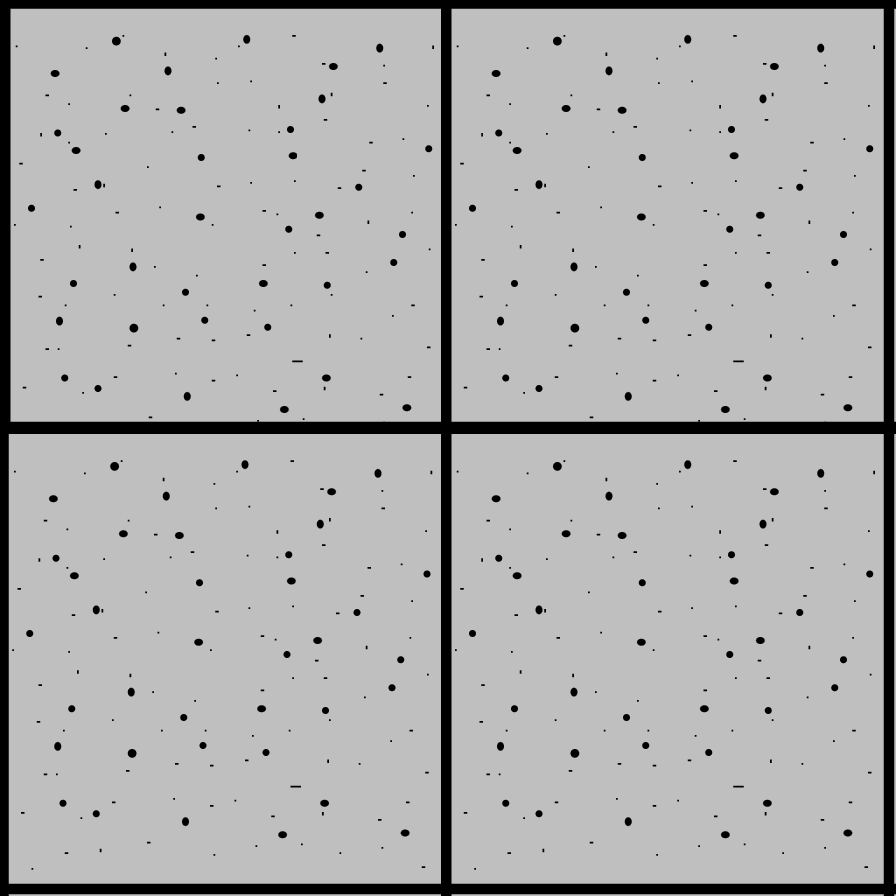
This pattern is drawn by a three.js fragment shader. Its source:

```glsl
// Two by two grey panels in thick black bars, each with the same scatter of black dots and specks.
varying vec2 vUv;

float hash(vec2 p) {
  return fract(sin(dot(p, vec2(12.9898, 78.233))) * 43758.5453);
}

// Coverage of the span from lo to hi, smoothed over width w.
float band(float x, float lo, float hi, float w) {
  return clamp(0.5 + min(x - lo, hi - x) / w, 0.0, 1.0);
}

// Jittered corner of the mark in one cell, snapped to whole units.
vec2 jitter(vec2 id, vec2 cell, float seed) {
  vec2 offset = vec2(hash(id + seed), hash(id.yx + seed + 41.7));
  return floor((id + 0.1 + 0.8 * offset) * cell);
}

float inGrid(vec2 id, vec2 count) {
  vec2 inside = step(vec2(0.0), id) * step(id, count - 1.0);
  return inside.x * inside.y;
}

// Round dots, some slightly wider or taller.
float dots(vec2 q, float w) {
  vec2 cell = vec2(41.0, 31.5);
  vec2 id = floor(q / cell);
  vec2 size = 4.0 + step(0.65, vec2(hash(id + 5.3), hash(id + 8.9)));
  vec2 d = (q - jitter(id, cell, 2.4)) / size - 0.5;
  float edge = (0.5 - length(d)) * min(size.x, size.y);
  float kept = step(0.05, hash(id + 17.1));
  return clamp(0.5 + edge / w, 0.0, 1.0) * kept * inGrid(id, vec2(6.0, 7.0));
}

// Tiny specks, with a few flat, tall or drawn out into dashes.
float specks(vec2 q, float w) {
  vec2 cell = vec2(24.6, 24.0);
  float ink = 0.0;
  for (int i = -1; i <= 1; i++) {
    vec2 id = floor(q / cell) + vec2(float(i), 0.0);
    float kind = hash(id + 23.6);
    vec2 size = vec2(1.0 + step(0.6, kind) + 4.0 * step(0.98, kind),
                     1.0 + step(kind, 0.15));
    vec2 d = q - jitter(id, cell, 31.2);
    float mark = band(d.x, 0.0, size.x, w) * band(d.y, 0.0, size.y, w);
    ink = max(ink, mark * inGrid(id, vec2(10.0)));
  }
  return ink;
}

void main() {
  // The canvas spans 512 units, measured from the top left.
  vec2 p = vec2(vUv.x, 1.0 - vUv.y) * 512.0;
  float w = fwidth(p.x);

  // Panel bounds: the lower row is taller and its left panel starts earlier.
  float right = step(255.0, p.x);
  float lower = step(244.5, p.y);
  vec2 start = vec2(mix(6.0 - lower, 258.0, right), mix(5.0, 248.0, lower));
  vec2 end = vec2(mix(252.0, 505.0, right), mix(241.0, 505.0, lower));

  // Panels, with the next repeat just showing at the right and bottom edges.
  float across = max(band(p.x, start.x, end.x, w), band(p.x, 511.0, 514.0, w));
  float down = max(band(p.y, start.y, end.y, w), band(p.y, 511.0, 514.0, w));
  float panel = across * down;

  // Marks repeat identically from each panel's corner.
  vec2 q = p - start - vec2(0.0, 12.0);
  float ink = max(dots(q, w), specks(q, w));

  gl_FragColor = vec4(vec3(0.75) * panel * (1.0 - ink), 1.0);
}
```
